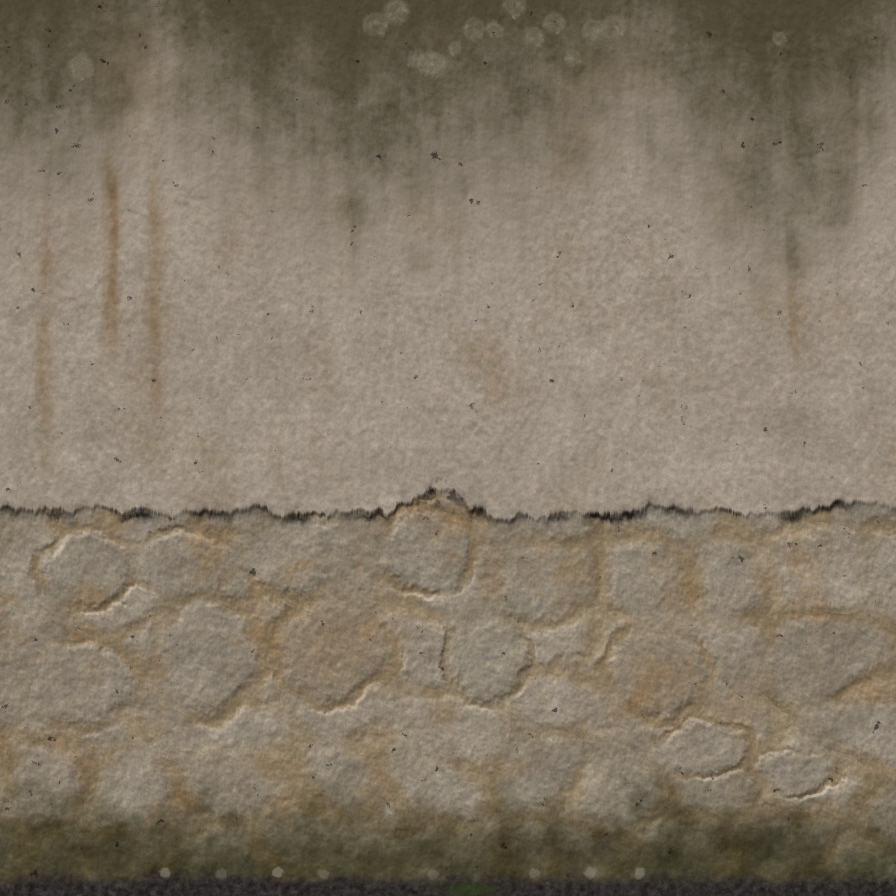
A WebGL 2 fragment shader for this texture:

```glsl
#version 300 es
precision highp float;
// Weathered plaster wall with damp stains above a broken edge and rubble masonry.
uniform vec2 u_resolution;
out vec4 fragColor;

vec2 hash2(vec2 p) {
  vec3 q = fract(p.xyx * vec3(0.1031, 0.103, 0.0973));
  q += dot(q, q.yzx + 33.33);
  return fract((q.xx + q.yz) * q.zy);
}
float corner(vec2 cell, vec2 offset) { return dot(hash2(cell) * 2.0 - 1.0, offset); }

float gradientNoise(vec2 p) {
  vec2 i = floor(p), f = p - i, u = f * f * (3.0 - 2.0 * f), e = vec2(1, 0);
  return 1.4 * mix(mix(corner(i, f), corner(i + e, f - e), u.x),
                   mix(corner(i + e.yx, f - e.yx), corner(i + 1.0, f - 1.0), u.x), u.y);
}

float fbm(vec2 p) {
  float sum = 0.0, amp = 0.6;
  for (int i = 0; i < 5; i++) {
    sum += amp * gradientNoise(p);
    p = mat2(1.6, 1.2, -1.2, 1.6) * p + 7.3;
    amp *= 0.6;
  }
  return sum;
}

float bump(float d, float width) { return exp(-d * d / (width * width)); }
float blob(vec2 d, vec2 radius) { d /= radius; return exp(-dot(d, d)); }

// Lower rim of the plaster
float rimHeight(float x) {
  return 0.429 + 0.022 * bump(x - 0.485, 0.035) + 0.012 * bump(x - 0.95, 0.04)
    + 0.008 * bump(x, 0.06) - 0.008 * bump(x - 0.57, 0.03)
    + 0.018 * fbm(vec2(x * 17.0, 3.0)) + 0.009 * fbm(vec2(x * 70.0, 8.0));
}

// Rubble: x = raised height, y = random tint of the stone
vec2 rubble(vec2 p) {
  float worn = smoothstep(-0.3, 0.25, gradientNoise(p * 14.0 + 30.0));
  p += 0.02 * vec2(fbm(p * 21.0), fbm(p * 21.0 + 40.0));
  vec2 q = p * vec2(9.0, 12.5), cell = floor(q);
  float near = 9.0, second = 9.0, tint = 0.0;
  for (int k = 0; k < 9; k++) {
    vec2 c = cell + vec2(k % 3 - 1, k / 3 - 1);
    float d = length(q - c - 0.1 - 0.8 * hash2(c + 5.0));
    if (d < near) { second = near; near = d; tint = hash2(c + 91.0).x; }
    else second = min(second, d);
  }
  // Large boulders: centre and radii
  const vec4 boulders[11] = vec4[11](
    vec4(0.095, 0.363, 0.055, 0.042), vec4(0.207, 0.372, 0.057, 0.038),
    vec4(0.335, 0.378, 0.064, 0.046), vec4(0.475, 0.384, 0.054, 0.046),
    vec4(0.090, 0.235, 0.063, 0.049), vec4(0.233, 0.265, 0.059, 0.068),
    vec4(0.370, 0.275, 0.066, 0.056), vec4(0.545, 0.265, 0.048, 0.047),
    vec4(0.735, 0.250, 0.057, 0.052), vec4(0.785, 0.165, 0.057, 0.030),
    vec4(0.890, 0.140, 0.047, 0.027));
  float inside = -1.0;
  for (int i = 0; i < 11; i++)
    inside = max(inside, 1.0 - length((p - boulders[i].xy) / boulders[i].zw));
  float own = smoothstep(-0.2, -0.05, inside);
  float height = mix(0.7 * smoothstep(0.0, 0.4, second - near), smoothstep(-0.03, 0.25, inside), own);
  return vec2(mix(0.6, height, 0.2 + 0.8 * worn), mix(tint, 0.35, own));
}

float surface(vec2 p) {
  float plaster = smoothstep(-0.003, 0.003, p.y - rimHeight(p.x)), fine = fbm(p * 120.0 + 9.0);
  float stone = 0.8 * rubble(p).x * smoothstep(0.02, 0.1, p.y) + 0.5 * fbm(p * 33.0) + 0.2 * fine;
  return mix(stone, 1.0 + 0.16 * fbm(p * 32.0) + 0.11 * fine, plaster);
}

void main() {
  vec2 p = gl_FragCoord.xy / u_resolution;
  float broad = fbm(p * 6.0), mottled = fbm(p * 22.0 + 11.0), grain = fbm(p * 130.0);
  float rim = rimHeight(p.x), plaster = smoothstep(-0.003, 0.003, p.y - rim);

  // Plaster with vertical rust runs: x, bottom, top, strength
  float streak = fbm(p * vec2(42.0, 5.0));
  vec3 wall = vec3(0.605, 0.558, 0.503) + 0.05 * broad + 0.06 * mottled;
  wall = mix(wall, vec3(0.53, 0.45, 0.35), 0.5 * smoothstep(0.0, 0.6, fbm(p * vec2(10.0, 7.0) + 20.0)));
  const vec4 rust[5] = vec4[5](
    vec4(0.124, 0.57, 0.88, 0.6), vec4(0.173, 0.50, 0.86, 0.5), vec4(0.050, 0.44, 0.82, 0.4),
    vec4(0.890, 0.56, 0.73, 0.5), vec4(0.740, 0.60, 0.72, 0.25));
  for (int i = 0; i < 5; i++) {
    float run = smoothstep(rust[i].y, rust[i].y + 0.1, p.y) * smoothstep(rust[i].z, rust[i].z - 0.12, p.y);
    float across = bump(p.x - rust[i].x + 0.012 * streak, 0.009);
    wall = mix(wall, vec3(0.45, 0.34, 0.21), rust[i].w * run * across * clamp(0.8 + 1.2 * mottled, 0.0, 1.4));
  }

  // Damp stain creeping down from the top
  float reach = 0.79 + 0.10 * bump(p.x - 0.18, 0.06) + 0.07 * bump(p.x - 0.71, 0.06)
    - 0.05 * bump(p.x - 0.87, 0.07) - 0.02 * bump(p.x - 0.43, 0.15) + 0.06 * bump(p.x - 1.0, 0.04);
  float damp = smoothstep(-0.1, 0.24, p.y - reach + 0.06 * streak + 0.08 * broad + 0.11 * mottled + 0.06 * grain);
  wall = mix(wall, vec3(0.275, 0.255, 0.185), damp * (0.92 + 0.2 * grain));

  // Lichen rosettes, mostly gathered near the upper middle
  for (int i = 0; i < 16; i++) {
    vec2 h = hash2(vec2(i, 17));
    vec2 c = i < 13 ? vec2(0.42 + 0.022 * float(i), 0.925 + 0.07 * h.y)
                    : vec2(0.09 + 0.39 * float(i - 13), 0.965 - 0.04 * h.x);
    float d = length(p - c + 0.006 * vec2(mottled, grain)) / (0.007 + 0.008 * h.x);
    wall = mix(wall, vec3(0.50, 0.47, 0.40), smoothstep(1.15, 0.75, d) * clamp(0.45 + 0.6 * grain, 0.0, 0.8));
  }

  // Stones, sandy mortar and ochre patches
  vec2 stone = rubble(p);
  vec3 masonry = mix(vec3(0.53, 0.465, 0.37), vec3(0.55, 0.51, 0.45), smoothstep(0.1, 0.7, stone.x));
  masonry += 0.06 * (stone.y - 0.5) + 0.09 * mottled;
  float ochre = 0.55 * smoothstep(0.0, 0.55, fbm(p * 15.0 + 70.0))
    + 0.5 * blob(p - vec2(0.37, 0.275), vec2(0.06, 0.05)) + 0.35 * blob(p - vec2(0.74, 0.25), vec2(0.05));
  masonry = mix(masonry, vec3(0.52, 0.41, 0.28), clamp(ochre * (0.8 + 0.8 * mottled), 0.0, 0.9));
  masonry = mix(masonry, vec3(0.55, 0.52, 0.46), 0.7 * blob(p - vec2(0.545, 0.265), vec2(0.042)));
  vec3 col = mix(masonry, wall, plaster);

  // Relief lit from the upper left, and the shadowed gap under the rim
  float slope = surface(p) - surface(p + vec2(-0.0016, 0.003));
  col *= 1.0 + clamp(slope * mix(0.65, 0.8, plaster), -0.55, 0.27);
  float gap = smoothstep(-0.2, 0.3, gradientNoise(vec2(p.x * 23.0, 2.0)));
  gap = max(gap, bump(p.x - 0.7, 0.03)) * (1.0 - 0.8 * bump(p.x - 0.81, 0.05));
  col *= 1.0 - 0.75 * gap * bump(p.y - rim + 0.004 + 0.012 * mottled, 0.005) * clamp(0.8 + grain, 0.0, 1.0);
  float chips = smoothstep(-0.1, 0.35, fbm(p * 60.0)) * bump(p.y - rim + 0.004, 0.014);
  col *= 1.0 - 0.6 * chips * (0.35 * gap + bump(p.x - 0.49, 0.03));
  col *= 1.0 + 0.16 * grain - 0.45 * smoothstep(0.42, 0.65, fbm(p * 65.0 + 3.0));

  // Mossy foot, dark ground strip and pale pebbles
  float foot = smoothstep(0.15, 0.02, p.y + 0.04 * broad + 0.03 * mottled);
  col *= mix(vec3(1), vec3(0.53, 0.54, 0.44) + 0.15 * mottled, foot);
  float ground = smoothstep(0.03, 0.01, p.y + 0.012 * mottled);
  col = mix(col, vec3(0.19, 0.17, 0.17) * (1.0 + 0.8 * grain), ground);
  col = mix(col, vec3(0.20, 0.27, 0.10), 0.7 * blob(p - vec2(0.525, 0.007), vec2(0.03, 0.007)));
  for (int i = 0; i < 11; i++) {
    vec2 h = hash2(vec2(i, 53));
    float d = length(p - vec2(0.1 + 0.061 * float(i) + 0.03 * h.x, 0.021 + 0.006 * h.y));
    col = mix(col, vec3(0.56, 0.54, 0.49), 0.7 * h.y * smoothstep(0.008, 0.004, d + 0.005 * grain));
  }
  fragColor = vec4(clamp(col, 0.0, 1.0), 1.0);
}
```
